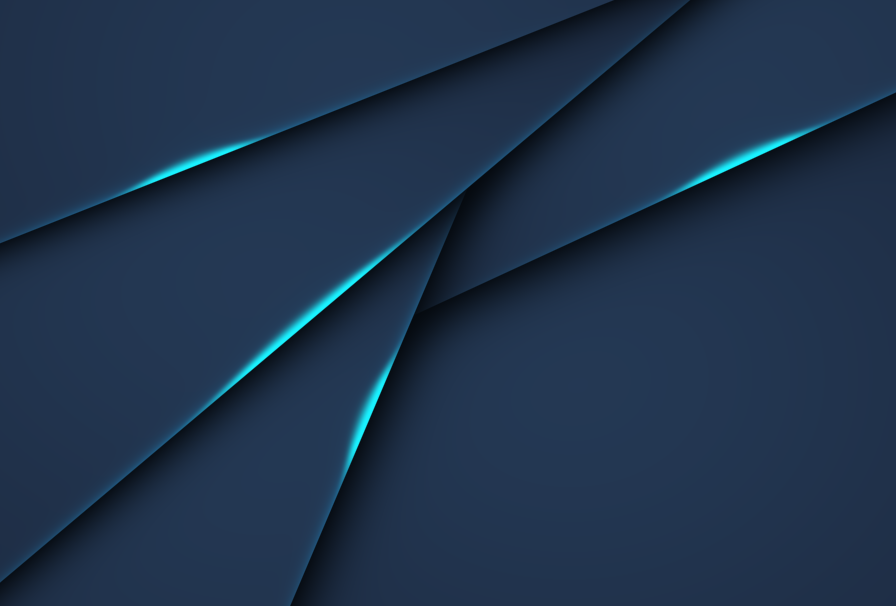
A WebGL 2 fragment shader for this background:

```glsl
#version 300 es
precision highp float;

uniform vec2 u_resolution;
out vec4 fragColor;

const vec3 PANEL_LIGHT = vec3(0.140, 0.220, 0.328);
const vec3 PANEL_DARK = vec3(0.112, 0.168, 0.258);
const vec3 SHADOW = vec3(0.018, 0.035, 0.055);
const vec3 EDGE_BLUE = vec3(0.12, 0.46, 0.66);
const vec3 HOT_CYAN = vec3(0.10, 0.95, 1.00);

float gauss(float x, float width) {
    float k = x / width;
    return exp(-k * k);
}

// Soft radial fill, lightest at its centre
vec3 panelFill(vec2 p, vec2 centre) {
    float r = length((p - centre) * vec2(0.8, 1.0));
    return mix(PANEL_LIGHT, PANEL_DARK, smoothstep(0.0, 0.85, r));
}

// x: distance along the edge from a, y: signed distance, positive on its left
vec2 edgeSpace(vec2 p, vec2 a, vec2 b) {
    vec2 dir = normalize(b - a);
    vec2 q = p - a;
    return vec2(dot(q, dir), dot(q, vec2(-dir.y, dir.x)));
}

// Fade the layer below into shadow outside the edge
vec3 castShadow(vec3 under, float dist, float width, float strength) {
    float outside = max(-dist, 0.0);
    float falloff = 0.6 * exp(-outside / width) + 0.4 * gauss(outside, width * 1.5);
    return mix(under, SHADOW, strength * falloff);
}

// Blue rim with a tapered hot streak; light = (position, hot length, rim length, thickness)
vec3 lightEdge(vec3 fill, vec2 e, vec4 light) {
    float along = e.x - light.x;
    float inside = max(e.y, 0.0);
    float rim = gauss(along, light.z);
    float heat = gauss(along, light.y);
    float halo = 0.75 * exp(-inside / 0.008) + 0.16 * heat * exp(-inside / 0.025);
    vec3 col = mix(fill, EDGE_BLUE, clamp(rim * halo, 0.0, 1.0));
    float thickness = light.w * (0.2 + 0.8 * heat);
    float core = gauss(inside - 0.25 * thickness, thickness);
    return mix(col, HOT_CYAN, core * smoothstep(0.02, 0.75, heat));
}

// Composite one panel lying to the left of the edge a-b
vec3 addPanel(vec3 under, vec2 p, vec2 a, vec2 b, vec2 centre,
              vec4 light, vec2 shadow, float pixel) {
    vec2 e = edgeSpace(p, a, b);
    vec3 below = castShadow(under, e.y, shadow.x, shadow.y);
    vec3 panel = lightEdge(panelFill(p, centre), e, light);
    return mix(below, panel, smoothstep(-pixel, pixel, e.y));
}

void main() {
    vec2 p = gl_FragCoord.xy / u_resolution.y;
    float pixel = 0.8 / u_resolution.y;

    // Base surface
    vec3 col = panelFill(p, vec2(0.94, 0.38));

    // Right panel
    col = addPanel(col, p, vec2(0.689, 0.4826), vec2(1.4826, 0.8494), vec2(1.16, 0.85),
                   vec4(0.595, 0.115, 0.38, 0.012), vec2(0.036, 0.90), pixel);

    // Lower wedge
    col = addPanel(col, p, vec2(0.4788, 0.0), vec2(0.7722, 0.6911), vec2(0.42, 0.30),
                   vec4(0.342, 0.095, 0.36, 0.013), vec2(0.036, 0.92), pixel);

    // Central diagonal panel
    col = addPanel(col, p, vec2(0.0, 0.0386), vec2(1.139, 1.0), vec2(0.42, 0.55),
                   vec4(0.662, 0.19, 0.75, 0.012), vec2(0.030, 0.90), pixel);

    // Upper left panel
    col = addPanel(col, p, vec2(0.0, 0.5985), vec2(1.0135, 1.0), vec2(0.58, 0.86),
                   vec4(0.343, 0.105, 0.40, 0.011), vec2(0.026, 0.88), pixel);

    fragColor = vec4(col, 1.0);
}
```
